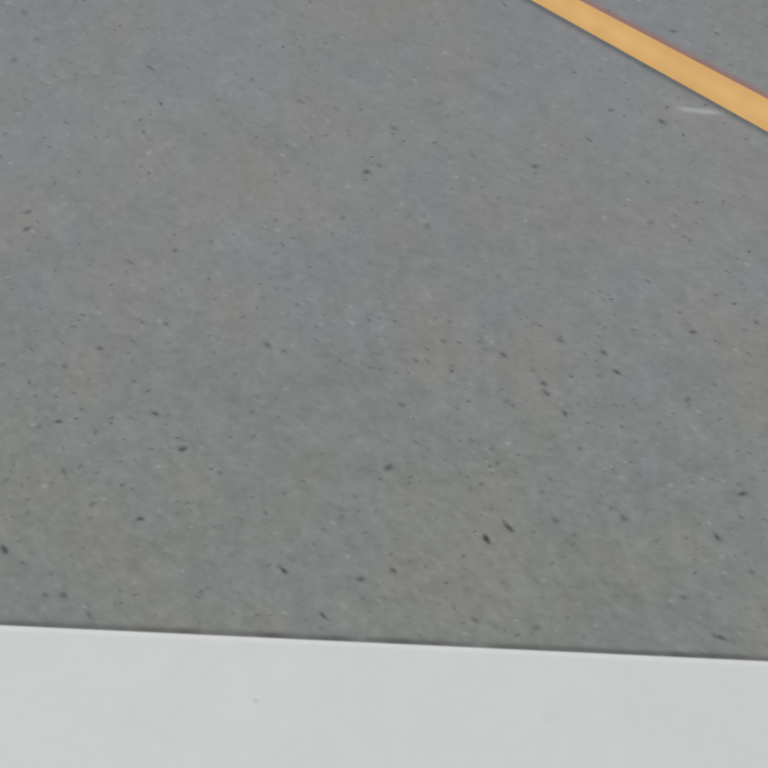
A three.js fragment shader for this texture:

```glsl
// Speckled grey asphalt with a white painted strip below and a yellow line at the upper right.
varying vec2 vUv;

const vec3 ASPHALT_NEAR = vec3(0.498, 0.508, 0.498);
const vec3 ASPHALT_FAR = vec3(0.512, 0.519, 0.523);
const vec3 WHITE_PAINT = vec3(0.788, 0.798, 0.796);
const vec3 YELLOW_PAINT = vec3(0.82, 0.65, 0.42);
const vec3 RED_FRINGE = vec3(0.60, 0.42, 0.39);
const vec3 PIT_COLOR = vec3(0.25, 0.26, 0.27);
const vec3 CHIP_COLOR = vec3(0.67, 0.69, 0.68);
const float STRIP_LEFT = 0.186;
const float STRIP_SLOPE = -0.047;
const vec2 LINE_START = vec2(0.722, 1.0);
const float LINE_SLOPE = -0.541;
const float SOFT = 0.002;
const float GRAIN = 0.015;
const float MOTTLE = 0.009;

vec2 hash2(vec2 p) {
  return fract(sin(vec2(dot(p, vec2(127.1, 311.7)), dot(p, vec2(269.5, 183.3)))) * 43758.5);
}

// Soft bell around zero
float bell(float x, float width) {
  float t = x / width;
  return exp(-t * t);
}

// Cellular noise of soft light and dark spots, centred on zero
float spots(vec2 p) {
  vec2 cell = floor(p);
  float sum = 0.0;
  for (int j = -1; j <= 1; j++) {
    for (int i = -1; i <= 1; i++) {
      vec2 id = cell + vec2(float(i), float(j));
      float tone = 2.0 * hash2(id + 53.0).x - 1.0;
      sum += tone * bell(length(id + hash2(id) - p), 0.55);
    }
  }
  return sum;
}

// Sparse soft flecks of varied size, strength and tilt
float flecks(vec2 p, float density, float seed) {
  p += 0.06 * sin(p.yx * vec2(7.3, 5.9) + seed);
  vec2 cell = floor(p);
  float cover = 0.0;
  for (int j = -1; j <= 1; j++) {
    for (int i = -1; i <= 1; i++) {
      vec2 id = cell + vec2(float(i), float(j));
      vec2 pick = hash2(id + seed);
      vec2 shape = hash2(id + seed + 29.0);
      vec2 d = p - id - hash2(id + seed + 17.0);
      float tilt = mix(-0.2, 0.8, shape.x);
      d = mat2(cos(tilt), sin(tilt), -sin(tilt), cos(tilt)) * d;
      d = vec2(d.x, d.y);
      vec2 size = mix(0.16, 0.30, pick.y) * vec2(1.0, mix(0.4, 0.8, shape.y));
      float body = bell(length(d / size), 0.75);
      cover = max(cover, body * step(pick.x, density) * mix(0.25, 1.0, pick.y * pick.y));
    }
  }
  return cover;
}

// Broad uneven tone from layered sines
float mottle(vec2 p) {
  float sum = 0.0;
  float weight = 0.5;
  for (int i = 0; i < 4; i++) {
    sum += weight * sin(p.x + 1.7 * sin(p.y)) * sin(p.y * 1.3 + sin(p.x * 0.8));
    p = mat2(1.5, 1.1, -1.1, 1.5) * p + 2.3;
    weight *= 0.65;
  }
  return sum;
}

vec3 asphalt(vec2 uv) {
  // Texture becomes finer with distance
  vec2 ground = vec2((uv.x - 0.5) * (1.0 + 0.4 * uv.y), uv.y * (1.0 + 0.25 * uv.y));
  float near = 1.0 - smoothstep(0.2, 0.95, uv.y);
  vec3 color = mix(ASPHALT_FAR, ASPHALT_NEAR, near);
  float tone = mottle(uv * vec2(9.0, 11.0) + 1.0);
  color += MOTTLE * tone * vec3(1.1, 1.0, 0.8);
  color += 0.006 * spots(uv * 14.0) * vec3(1.0, 0.2, -1.2);

  // Soft grain at three sizes, leaning to the lower right
  vec2 slanted = vec2(ground.x, ground.y + 0.25 * ground.x);
  float grain = 0.7 * spots(slanted * vec2(36.0, 48.0));
  grain += spots(slanted * vec2(78.0, 105.0) + 31.0);
  grain += 0.9 * spots(slanted * vec2(140.0, 185.0) + 67.0);
  color += GRAIN * grain * mix(0.8, 1.1, near);

  // Dark pits gather in patches toward the viewer
  float patches = 0.75 + 0.6 * tone;
  float pits = flecks(ground * 32.0, 0.06 + 0.14 * near, 3.0) * mix(0.55, 0.9, near);
  pits = max(pits, 0.4 * flecks(ground * 58.0, 0.18 + 0.15 * near, 9.0));
  color = mix(color, PIT_COLOR, clamp(pits * patches, 0.0, 0.85));
  return mix(color, CHIP_COLOR, 0.4 * flecks(ground * 50.0, 0.08, 41.0));
}

void main() {
  vec2 uv = vUv;
  vec3 color = asphalt(uv);

  // Pale scrape beside the yellow line
  float along = smoothstep(0.875, 0.895, uv.x) * (1.0 - smoothstep(0.925, 0.948, uv.x));
  color = mix(color, CHIP_COLOR, 0.7 * along * bell(uv.y - 0.859 + 0.11 * (uv.x - 0.88), 0.0035));

  // Yellow line, widening to the right, with dark and red edges
  float offset = uv.y - LINE_START.y - LINE_SLOPE * (uv.x - LINE_START.x);
  float halfWidth = 0.017 + 0.016 * (uv.x - LINE_START.x);
  float lower = offset + halfWidth;
  float upper = offset - halfWidth;
  color *= 1.0 - 0.2 * bell(lower + 0.002, 0.005);
  color = mix(color, RED_FRINGE, 0.7 * bell(upper - 0.002, 0.005));
  float band = smoothstep(-SOFT, SOFT, lower) * (1.0 - smoothstep(-SOFT, SOFT, upper));
  vec3 yellow = YELLOW_PAINT + 0.015 * spots(uv * 60.0) + 0.03 * bell(offset, 0.012);
  color = mix(color, yellow, band);

  // White strip with a thin shaded border and a faint bright rim
  float edge = uv.y - STRIP_LEFT - STRIP_SLOPE * uv.x;
  color *= 1.0 - 0.18 * bell(edge - 0.003, 0.0045) * (1.0 + 0.5 * spots(uv * 40.0));
  vec3 white = WHITE_PAINT + 0.006 * mottle(uv * 18.0) + 0.012 * (0.5 - uv.x);
  white += 0.005 * spots(uv * vec2(70.0, 90.0)) + 0.025 * bell(edge + 0.004, 0.003);
  white = mix(white, PIT_COLOR, 0.3 * flecks(uv * 36.0, 0.006, 63.0));
  color = mix(color, white, 1.0 - smoothstep(-SOFT, SOFT, edge));

  gl_FragColor = vec4(color, 1.0);
}
```
